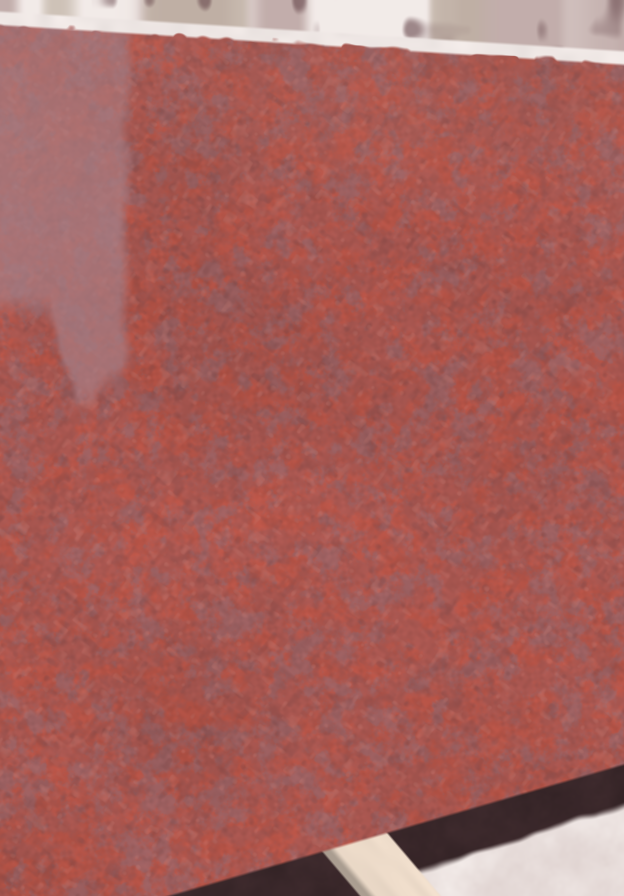
Give the GLSL for this texture, as a Shadertoy shader.

```glsl
const vec3 ORANGE_RED = vec3(0.70, 0.32, 0.27);
const vec3 CRIMSON = vec3(0.645, 0.33, 0.305);
const vec3 MAUVE = vec3(0.59, 0.375, 0.385);
const vec3 DARK_GRAIN = vec3(0.50, 0.28, 0.28);
const vec3 PALE_GRAIN = vec3(0.74, 0.46, 0.43);
const vec3 SHEEN = vec3(0.66, 0.50, 0.53);
const vec3 WHITE_STONE = vec3(0.95, 0.92, 0.91);
const vec3 GREY_STONE = vec3(0.76, 0.68, 0.67);
const vec3 SHADOW = vec3(0.22, 0.15, 0.16);
const vec3 TIMBER = vec3(0.93, 0.86, 0.79);

float hash(vec2 p) {
    vec3 q = fract(vec3(p.xyx) * 0.1031);
    q += dot(q, q.yzx + 33.33);
    return fract((q.x + q.y) * q.z);
}

float noise(vec2 p) {
    vec2 i = floor(p), f = fract(p);
    f = f * f * (3.0 - 2.0 * f);
    float low = mix(hash(i), hash(i + vec2(1, 0)), f.x);
    float high = mix(hash(i + vec2(0, 1)), hash(i + vec2(1, 1)), f.x);
    return mix(low, high, f.y);
}

// Rotated octaves hide the lattice
float fbm(vec2 p) {
    float sum = 0.0, weight = 0.5;
    for (int i = 0; i < 4; i++) {
        sum += weight * noise(p);
        p = mat2(1.6, 1.2, -1.2, 1.6) * p + 17.3;
        weight *= 0.6;
    }
    return sum / 1.088;
}

// Soft step: 1 where d is positive
float cover(float d, float blur) {
    return smoothstep(-blur, blur, d);
}

// Signed height above a straight edge
float above(vec2 p, float base, float slope) {
    return (p.y - base - slope * p.x) / sqrt(1.0 + slope * slope);
}

vec3 granite(vec2 p) {
    vec2 turned = mat2(0.8, 0.6, -0.6, 0.8) * p;
    float red = fbm(p * vec2(52.0, 60.0));
    float grey = fbm(turned * 56.0 + 91.0) + 0.12 * (noise(p * 13.0) - 0.5);
    float dark = noise(turned * 115.0 + 31.0);
    float pale = noise(turned * 135.0 + 63.0);
    vec3 col = mix(CRIMSON, ORANGE_RED, smoothstep(0.38, 0.74, red));
    col = mix(col, MAUVE, 0.85 * smoothstep(0.46, 0.74, grey));
    col = mix(col, DARK_GRAIN, 0.38 * smoothstep(0.6, 1.0, dark));
    col = mix(col, PALE_GRAIN, 0.32 * smoothstep(0.65, 1.0, pale));
    return col * (1.0 + 0.09 * (noise(turned * 210.0 + 7.0) - 0.5) + 0.12 * (fbm(p * 5.0) - 0.5));
}

// Reflection hanging down the left side, ending in a ragged point
float sheenMask(vec2 p) {
    vec2 q = p + 0.014 * (vec2(noise(p * 28.0), noise(p * 28.0 + 9.0)) - 0.5);
    float side = cover(0.139 - q.x, 0.009);
    float hem = max(mix(0.655, 0.557, smoothstep(0.052, 0.092, q.x)), 0.557 + 1.3 * (q.x - 0.105));
    float strength = mix(0.68, 0.5, smoothstep(0.75, 0.98, p.y));
    return strength * side * cover(q.y - hem, 0.018);
}

// Blurred pale blocks behind the slab
vec3 yard(vec2 p) {
    float blocks = noise(vec2(p.x * 22.0, 3.0));
    float warm = noise(vec2(p.x * 16.0, 8.0));
    vec3 col = mix(WHITE_STONE, GREY_STONE, smoothstep(0.4, 0.7, blocks));
    col = mix(col, TIMBER * 0.8, 0.7 * smoothstep(0.65, 0.85, warm));
    float gap = smoothstep(0.68, 0.92, noise(vec2(p.x * 48.0, p.y * 30.0)));
    return mix(col, SHADOW * 1.8, 0.6 * gap);
}

// Shadowed gap, sunlit floor and a timber bearer
vec3 floorArea(vec2 p, float blur) {
    vec3 lit = mix(GREY_STONE, WHITE_STONE, 0.55 + 0.5 * fbm(p * 24.0));
    float sun = -above(p, -0.123, 0.322) + 0.006 * (noise(p * 45.0) - 0.5);
    vec3 col = SHADOW * (0.85 + 0.3 * fbm(p * 30.0));
    col = mix(col, lit, cover(sun, 2.0 * blur) * cover(p.x - 0.45, 0.01));
    float along = p.x + 0.85 * p.y;
    float beam = min(along - 0.402, 0.492 - along);
    vec3 wood = TIMBER * (0.96 + 0.07 * noise(vec2(along * 80.0, p.y * 12.0)));
    wood *= mix(0.72, 1.0, cover(along - 0.416, 0.006));
    return mix(col, wood, cover(beam, blur));
}

void mainImage(out vec4 fragColor, in vec2 fragCoord) {
    vec2 p = fragCoord / iResolution.y;
    float blur = max(0.0022, 0.7 / iResolution.y);

    // Polished face
    vec3 col = granite(p);
    col = mix(col, SHEEN, sheenMask(p));
    col = mix(col, GREY_STONE, 0.08 * smoothstep(0.6, 1.0, p.y) * noise(p * 7.0));

    // Ground below the sloping lower edge
    float lower = above(p, -0.0545, 0.289);
    col = mix(floorArea(p, blur), col, cover(lower, blur));

    // Chipped white rim and the yard above it
    float chip = 0.004 * smoothstep(0.55, 0.95, noise(p * 75.0));
    float rim = above(p, 0.972, -0.0635);
    vec3 rimColor = WHITE_STONE * (0.96 + 0.05 * noise(p * 60.0));
    col = mix(col, rimColor, cover(rim - chip, blur));
    col = mix(col, yard(p), cover(rim - 0.015, blur));

    fragColor = vec4(clamp(col, 0.0, 1.0), 1.0);
}
```
